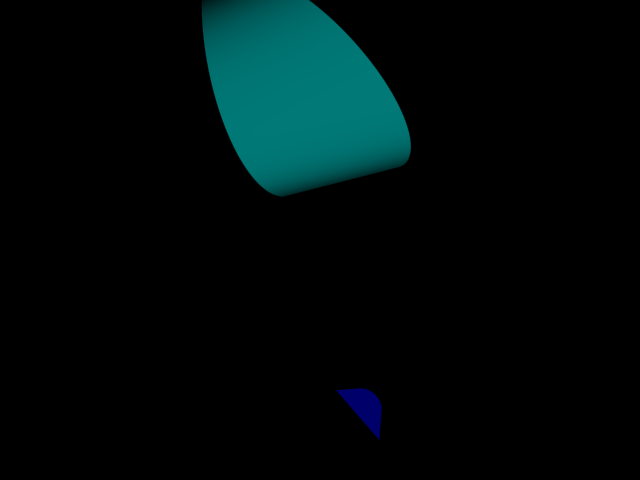
This background is drawn by a Shadertoy shader. Its source:

```glsl
#define TEAL vec3(0.0, 0.478, 0.47)
#define BLUE vec3(0.0, 0.0, 0.42)
#define NEAR_RIM_CENTER vec2(0.5417, 0.8767)
#define NEAR_RIM_SIZE vec2(0.1215, 0.2865)
#define NEAR_RIM_LEAN -0.40
#define FAR_RIM_CENTER vec2(0.6684, 0.8512)
#define FAR_RIM_SIZE vec2(0.1875, 0.2031)
#define FAR_RIM_LEAN -0.772
#define BASE_POINT vec2(0.5903, 0.5903)
#define BASE_SLOPE 0.255
#define CHIP_CENTER vec2(0.75, 0.1458)
#define CHIP_RADIUS 0.0451

// Antialiased coverage, positive distances lie inside
float cover(float d) {
    return clamp(0.5 + d / max(fwidth(d), 1e-5), 0.0, 1.0);
}

// Horizontal position of one side (-1 left, 1 right) of a leaning ellipse
float rimX(float y, vec2 center, vec2 size, float lean, float side) {
    float v = clamp((y - center.y) / size.y, -1.0, 1.0);
    float halfChord = sqrt((1.0 - lean * lean) * (1.0 - v * v));
    return center.x + size.x * (lean * v + side * halfChord);
}

// Curved surface between two rims, closed below by a straight silhouette
vec3 cylinder(vec2 p) {
    float left = p.x - rimX(p.y, NEAR_RIM_CENTER, NEAR_RIM_SIZE, NEAR_RIM_LEAN, -1.0);
    float right = rimX(p.y, FAR_RIM_CENTER, FAR_RIM_SIZE, FAR_RIM_LEAN, 1.0) - p.x;
    float base = p.y - BASE_POINT.y - BASE_SLOPE * (p.x - BASE_POINT.x);
    float mask = cover(left) * cover(right) * cover(base);

    // Light falls off toward the lower edge and the upper left
    float fromCorner = 1.0 - p.y + 0.45 * (p.x - 0.42);
    float lowerLight = 1.0 - 0.7 * exp(-max(base, 0.0) / 0.0278);
    float upperLight = 1.0 - 0.85 * exp(-max(fromCorner, 0.0) / 0.0694);
    return TEAL * lowerLight * upperLight * mask;
}

// Rounded corner sliced off by a diagonal
vec3 chip(vec2 p) {
    vec2 q = p - CHIP_CENTER;
    q -= 0.08 * min(q.yx, 0.0);
    float corner = CHIP_RADIUS - length(max(q, 0.0)) - min(max(q.x, q.y), 0.0);
    float slice = dot(p - vec2(0.6997, 0.1875), vec2(0.756, 0.655));
    return BLUE * cover(corner) * cover(slice);
}

void mainImage(out vec4 fragColor, in vec2 fragCoord) {
    vec2 p = fragCoord / iResolution.y;
    fragColor = vec4(cylinder(p) + chip(p), 1.0);
}
```
